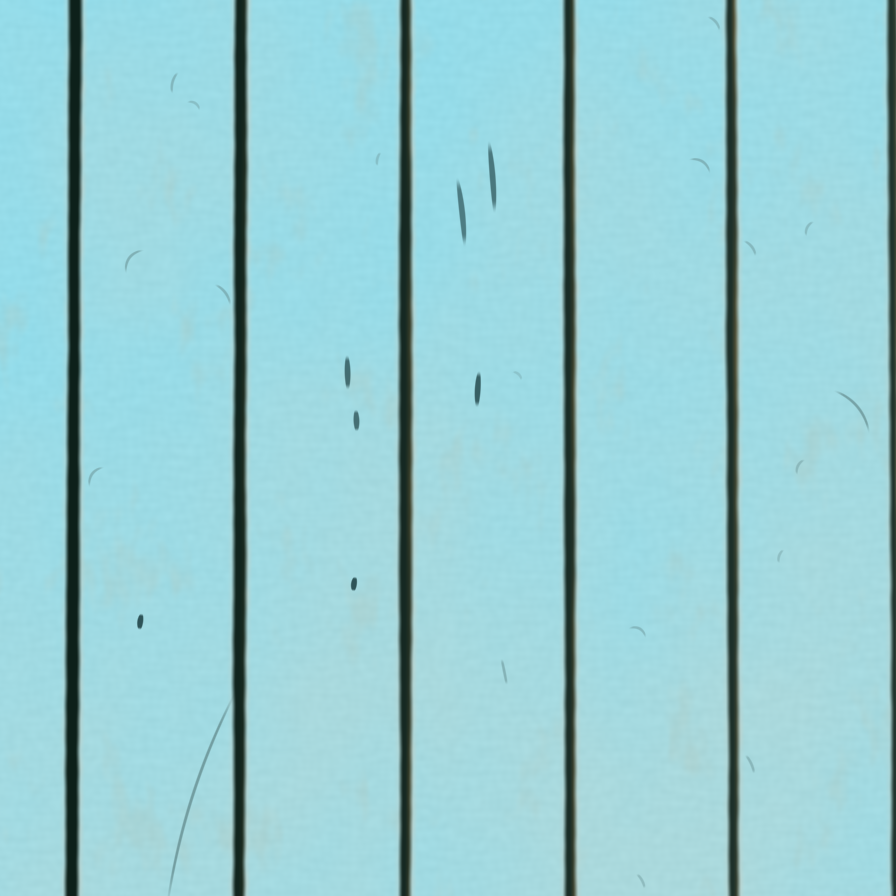
Write a three.js fragment shader that draws this texture.

```glsl
// Weathered pale turquoise boards, upright, parted by dark narrow grooves.
varying vec2 vUv;

// Groove layout, in canvas units
const float FIRST_GROOVE = 0.082;
const float PITCH = 0.1832;
const float LAST_INDEX = 5.0;
const float BOW = 0.0045;
const float HALF_WIDTH_LEFT = 0.0070;
const float HALF_WIDTH_RIGHT = 0.0052;
const float GROOVE_SOFT = 0.0034;
const float MARK_SOFT = 0.0020;

// Amount of wear
const int CHIPS = 7;
const int SCRATCHES = 18;
const float STAIN_AMOUNT = 0.32;
const float GRAIN_AMOUNT = 0.014;

// Colours
const vec3 FRESH_PAINT = vec3(0.575, 0.862, 0.918);
const vec3 FADED_PAINT = vec3(0.655, 0.852, 0.872);
const vec3 STAIN = vec3(0.690, 0.785, 0.750);
const vec3 WORN_EDGE = vec3(0.735, 0.825, 0.805);
const vec3 GROOVE_DARK = vec3(0.050, 0.125, 0.100);
const vec3 GROOVE_RUST = vec3(0.300, 0.275, 0.150);
const vec3 SCRATCH = vec3(0.400, 0.560, 0.570);
const vec3 CHIP = vec3(0.140, 0.285, 0.300);

vec2 hash2(vec2 p) {
  vec3 h = fract(p.xyx * vec3(0.1031, 0.1030, 0.0973));
  h += dot(h, h.yzx + 33.33);
  return fract((h.xx + h.yz) * h.zy);
}

float cornerSlope(vec2 cell, vec2 offset) {
  float angle = 6.2832 * hash2(cell + 40.0).x;
  return dot(vec2(cos(angle), sin(angle)), offset);
}

// Gradient noise, about -0.7 to 0.7
float noise(vec2 p) {
  vec2 i = floor(p), f = fract(p);
  vec2 u = f * f * f * (f * (f * 6.0 - 15.0) + 10.0);
  vec2 e = vec2(1.0, 0.0);
  return mix(mix(cornerSlope(i, f), cornerSlope(i + e, f - e), u.x),
             mix(cornerSlope(i + e.yx, f - e.yx), cornerSlope(i + 1.0, f - 1.0), u.x), u.y);
}

float fbm(vec2 p) {
  float sum = 0.0, gain = 0.6;
  for (int i = 0; i < 4; i++) {
    sum += gain * noise(p);
    p = p * 2.03 + 17.3;
    gain *= 0.5;
  }
  return sum;
}

// Tapered curved stroke; tilt is measured from upright
float stroke(vec2 p, vec2 centre, float tilt, float halfLen, float bend, float halfWidth) {
  vec2 d = p - centre;
  float c = cos(tilt), s = sin(tilt);
  vec2 q = vec2(c * d.x - s * d.y, s * d.x + c * d.y);
  float along = q.y / halfLen;
  float across = abs(q.x - bend * halfLen * along * along);
  float width = halfWidth * max(1.0 - along * along, 0.0);
  return (1.0 - smoothstep(0.0, MARK_SOFT, across - width))
       * (1.0 - smoothstep(0.6, 1.0, abs(along)));
}

vec3 paint(vec2 p, float board) {
  float fade = 0.62 - 0.65 * (p.y - 0.5) + 0.35 * (p.x - 0.5) + 0.9 * fbm(p * vec2(3.5, 2.5));
  fade += 0.2 * (hash2(vec2(board, 3.0)).x - 0.5);
  vec3 col = mix(FRESH_PAINT, FADED_PAINT, clamp(fade, 0.0, 1.15));
  float blotch = fbm(p * vec2(11.0, 7.0) + 5.0) + 0.25 * noise(p * vec2(70.0, 30.0));
  col = mix(col, STAIN, STAIN_AMOUNT * smoothstep(0.12, 0.50, blotch));
  float grain = noise(p * vec2(35.0, 150.0)) + noise(p * vec2(120.0, 90.0));
  return col + GRAIN_AMOUNT * grain;
}

vec3 addMarks(vec3 col, vec2 p) {
  float scratch = 0.8 * stroke(p, vec2(0.215, 0.112), 0.31, 0.135, 0.09, 0.0006);
  for (int i = 0; i < SCRATCHES; i++) {
    vec2 a = hash2(vec2(float(i), 11.0)), b = hash2(vec2(float(i), 29.0));
    float m = stroke(p, a, 1.8 * (b.x - 0.6), mix(0.007, 0.034, b.y * b.y), b.x - 0.5, 0.0005);
    scratch = max(scratch, m * mix(0.25, 0.75, b.y));
  }
  float chip = 0.0;
  for (int i = 0; i < CHIPS; i++) {
    vec2 a = hash2(vec2(float(i), 53.0)), b = hash2(vec2(float(i), 71.0));
    float m = stroke(p, mix(vec2(0.10, 0.22), vec2(0.62, 0.88), a), 0.3 * (b.x - 0.5),
                     mix(0.008, 0.050, b.y * b.y), 0.1 * (b.x - 0.5), 0.0022);
    chip = max(chip, m * mix(0.6, 0.95, b.x));
  }
  return mix(mix(col, SCRATCH, scratch), CHIP, chip);
}

void main() {
  vec2 p = vUv;

  // Nearest groove, slightly bowed in spacing and leaning
  float index = floor((p.x - FIRST_GROOVE) / PITCH + 0.5);
  float t = clamp(index / LAST_INDEX, 0.0, 1.0);
  float centre = FIRST_GROOVE + index * PITCH + BOW * sin(3.1416 * t);
  centre += (0.5 - p.y) * mix(-0.004, 0.005, t) + 0.0008 * noise(vec2(index * 7.3, p.y * 9.0));
  float side = p.x - centre;
  float halfWidth = mix(HALF_WIDTH_LEFT, HALF_WIDTH_RIGHT, t)
                  + 0.0018 * noise(vec2(index * 3.7, p.y * 2.2))
                  + 0.0007 * noise(vec2(index * 5.1, p.y * 40.0));

  vec3 col = addMarks(paint(p, index + step(0.0, side)), p);

  // Worn board edges, stronger on the right of each groove
  float edge = abs(side) - halfWidth;
  float wear = (1.0 - smoothstep(0.001, 0.008, edge)) * mix(0.45, 0.8, step(0.0, side));
  col = mix(col, WORN_EDGE, wear * (0.75 + 0.5 * noise(p * vec2(20.0, 45.0))));

  // Groove with a rusty flank
  float rust = smoothstep(-0.2, 0.9, side / halfWidth) * smoothstep(0.0, 0.5, t);
  rust *= clamp(0.55 + 0.8 * noise(vec2(index * 2.9, p.y * 6.0)), 0.0, 1.0);
  vec3 groove = mix(GROOVE_DARK, GROOVE_RUST, rust) + 0.08 * t;
  col = mix(groove, col, smoothstep(-GROOVE_SOFT, GROOVE_SOFT, edge));

  gl_FragColor = vec4(clamp(col, 0.0, 1.0), 1.0);
}
```
